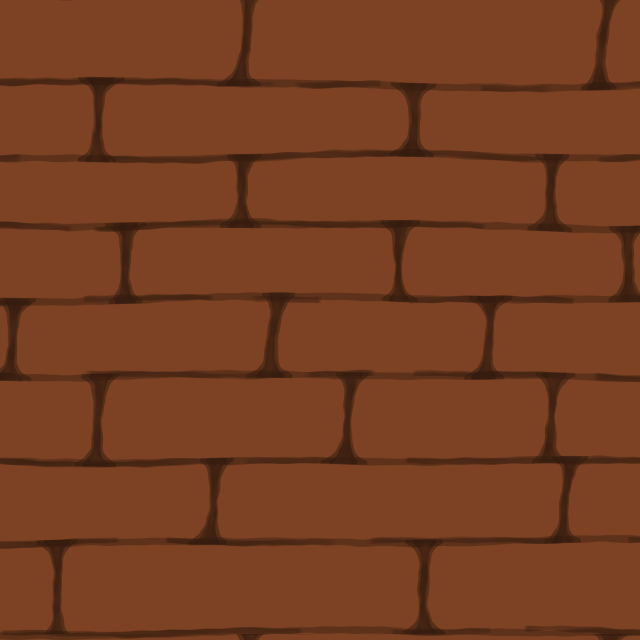
This texture is drawn by a three.js fragment shader. Its source:

```glsl
#define ROWS 8
#define BED_HALF 0.0054
#define JOINT_HALF 0.0072
#define FLARE 0.023
#define FLARE_REACH 0.011
#define WOBBLE 0.013
#define ROUGHNESS 0.003
#define SHRINK 0.07
#define SOFTNESS 0.0013
#define BRICK vec3(0.49, 0.26, 0.14)
#define SHADOW vec3(0.19, 0.10, 0.05)

varying vec2 vUv;

float hash(vec2 p) {
  vec3 q = fract(vec3(p.xyx) * 0.1031);
  q += dot(q, q.yzx + 33.33);
  return fract((q.x + q.y) * q.z);
}

float cornerSlope(vec2 cell, vec2 offset) {
  float angle = 6.2832 * hash(cell + 17.0);
  return dot(vec2(cos(angle), sin(angle)), offset);
}

float gradientNoise(vec2 p) {
  vec2 i = floor(p), f = p - i;
  vec2 u = f * f * f * (f * (f * 6.0 - 15.0) + 10.0);
  vec2 e = vec2(1.0, 0.0);
  float low = mix(cornerSlope(i, f), cornerSlope(i + e, f - e), u.x);
  float high = mix(cornerSlope(i + e.yx, f - e.yx), cornerSlope(i + 1.0, f - 1.0), u.x);
  return mix(low, high, u.y);
}

// Row from the top: bottom edge, first joint, joint spacing, joint lean
vec4 rowShape(int row) {
  if (row == 0) return vec4(0.866, 0.383, 0.561, 0.016);
  if (row == 1) return vec4(0.755, 0.154, 0.493, 0.003);
  if (row == 2) return vec4(0.648, 0.379, 0.483, 0.003);
  if (row == 3) return vec4(0.531, 0.198, 0.426, 0.0);
  if (row == 4) return vec4(0.411, 0.021, 0.406, 0.011);
  if (row == 5) return vec4(0.280, 0.154, 0.389, 0.009);
  if (row == 6) return vec4(0.151, 0.332, 0.553, 0.013);
  return vec4(0.010, 0.089, 0.574, 0.0);
}

float bedHeight(float x, float base, float seed) {
  return base + WOBBLE * gradientNoise(vec2(x * 2.6, seed * 1.7 + 0.5));
}

float cover(float d) {
  return 1.0 - smoothstep(-SOFTNESS, SOFTNESS, d);
}

// Lay a translucent stroke over the ink already there
float layer(float ink, float stroke) {
  return 1.0 - (1.0 - ink) * (1.0 - stroke);
}

// Horizontal mortar: a full stroke and a broken, shifted one
float bedInk(vec2 p, float height, float seed) {
  float rough = ROUGHNESS * gradientNoise(vec2(p.x * 24.0, p.y * 90.0));
  float ink = 0.42 * cover(abs(p.y - height) - BED_HALF + rough);
  float drift = gradientNoise(vec2(p.x * 4.0, seed * 2.3 + 40.5));
  float gaps = smoothstep(-0.16, -0.12, gradientNoise(vec2(p.x * 6.0, seed * 3.1 + 70.5)));
  float second = cover(abs(p.y - height - 0.012 * drift) - BED_HALF * 0.8 + rough);
  float streak = 0.42 + 0.35 * gradientNoise(vec2(p.x * 9.0, p.y * 70.0));
  return layer(ink, second * gaps * streak);
}

// Upright mortar: narrow waist, flared feet, darker core
float jointInk(vec2 p, float x, float bottom, float top, float seed) {
  float below = p.y - bottom, above = top - p.y;
  float foot = FLARE * (0.75 + 0.5 * hash(vec2(seed, 3.0))) * exp(-max(below, 0.0) / FLARE_REACH);
  float head = FLARE * (0.75 + 0.5 * hash(vec2(seed, 8.0))) * exp(-max(above, 0.0) / FLARE_REACH);
  float bend = 0.006 * gradientNoise(vec2(p.y * 15.0, seed + 0.5));
  float waist = JOINT_HALF * (1.0 + 0.5 * gradientNoise(vec2(p.y * 22.0, seed + 90.5)));
  float side = abs(p.x - x - bend) + ROUGHNESS * gradientNoise(p * vec2(90.0, 45.0));
  float ends = -min(below, above) - BED_HALF;
  float outer = cover(max(side - waist - foot - head, ends));
  float core = cover(max(side - 0.62 * (waist + foot + head), ends));
  float tone = 0.55 + 0.4 * gradientNoise(p * vec2(70.0, 28.0));
  return layer(0.5 * outer, core * tone);
}

void main() {
  // Wrap vertically so that the top row begins below the last bed
  float base = rowShape(ROWS - 1).x;
  vec2 p = vec2(vUv.x, fract(vUv.y - base) + base);
  float seed = float(ROWS - 1);
  float top = bedHeight(p.x, base + 1.0, seed);
  float ink = bedInk(p, top, seed);

  for (int row = 0; row < ROWS; row++) {
    vec4 shape = rowShape(row);
    seed = float(row);
    float bottom = bedHeight(p.x, shape.x, seed);
    ink = layer(ink, bedInk(p, bottom, seed));
    float lean = shape.w * ((p.y - bottom) / (top - bottom) - 0.5);
    for (int joint = 0; joint < 3; joint++) {
      float k = float(joint);
      float x = shape.y + k * shape.z - SHRINK * k * (k - 1.0) * 0.5 + lean;
      ink = layer(ink, jointInk(p, x, bottom, top, seed * 3.0 + k));
    }
    top = bottom;
  }

  gl_FragColor = vec4(mix(BRICK, SHADOW, ink), 1.0);
}
```
